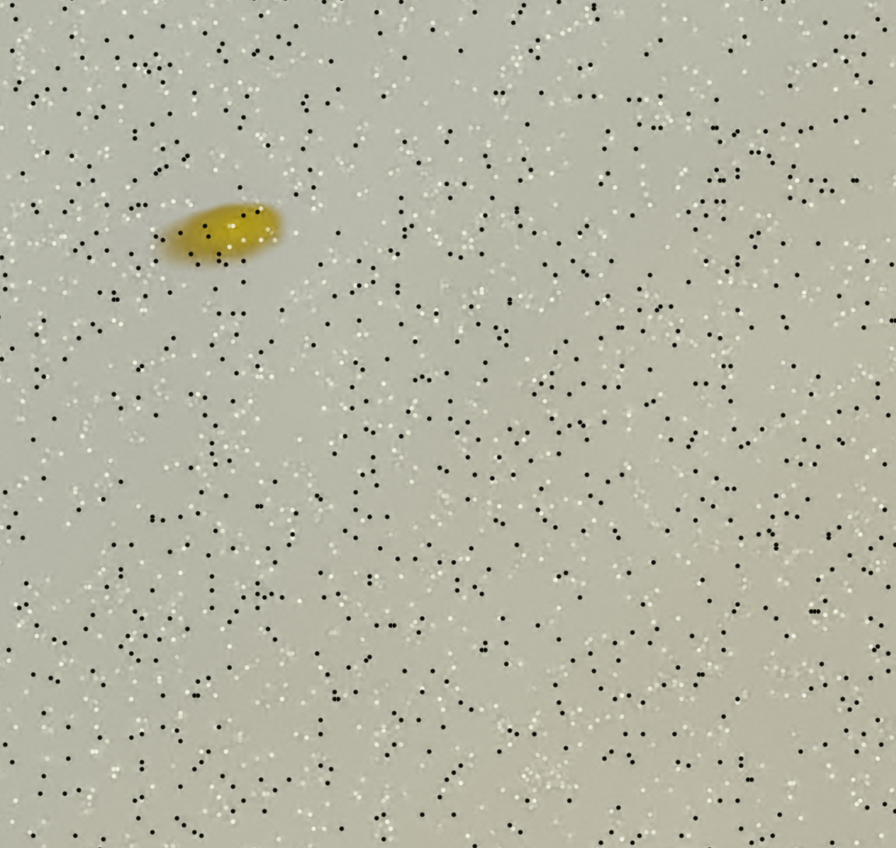
Reproduce this texture procedurally as a Shadertoy shader.

```glsl
// Pale grey-green plaster with fine black and white specks and one ochre stain.

const vec3 BASE = vec3(0.722, 0.722, 0.650);
const vec3 COOL_TINT = vec3(-0.006, 0.000, 0.018);
const vec3 WARM_TINT = vec3(0.008, -0.004, -0.006);
const vec3 BLACK = vec3(0.045, 0.045, 0.025);
const vec3 WHITE = vec3(0.95, 0.95, 0.88);
const vec3 STAIN_BROWN = vec3(0.56, 0.48, 0.22);
const vec3 STAIN_YELLOW = vec3(0.69, 0.60, 0.08);
const vec3 STAIN_HALO = vec3(0.70, 0.69, 0.67);

const float CELLS = 242.0;         // speck cells per canvas height
const float BLACK_SHARE = 0.013;
const float WHITE_SHARE = 0.019;
const float SPECK_CORE = 0.30;     // radii in cells
const float SPECK_EDGE = 0.95;
const float RIPPLE = 0.085;        // faint grain around the specks
const vec2 STAIN_CENTER = vec2(0.266, 0.7245);
const vec2 STAIN_RADII = vec2(0.069, 0.032);
const float STAIN_TILT = 0.20;

float hash(vec2 p) {
    vec3 q = fract(vec3(p.xyx) * vec3(0.1031, 0.1030, 0.0973));
    q += dot(q, q.yzx + 33.33);
    return fract((q.x + q.y) * q.z);
}

float noise(vec2 p) {
    vec2 i = floor(p), f = fract(p);
    f = f * f * (3.0 - 2.0 * f);
    float low = mix(hash(i), hash(i + vec2(1, 0)), f.x);
    float high = mix(hash(i + vec2(0, 1)), hash(i + vec2(1, 1)), f.x);
    return mix(low, high, f.y);
}

// Soft wall colour: cooler at the upper left, warmer at the lower right
vec3 wall(vec2 p) {
    float slope = smoothstep(-0.7, 0.8, p.x - p.y);
    vec3 color = BASE + mix(COOL_TINT, WARM_TINT, slope);
    return color + 0.016 * (noise(p * 5.0 + 7.0) - 0.5);
}

// Tilted ellipse, crisp at the upper right and diffuse at the lower left
vec3 addStain(vec3 color, vec2 p) {
    float c = cos(STAIN_TILT), s = sin(STAIN_TILT);
    vec2 d = p - STAIN_CENTER;
    vec2 q = vec2(c * d.x + s * d.y, c * d.y - s * d.x) / STAIN_RADII;
    float r = length(q) + 0.12 * (noise(p * 45.0) - 0.5);
    float softness = mix(0.42, 0.17, smoothstep(-0.8, 0.8, q.x + q.y));
    float body = 1.0 - smoothstep(1.0 - softness, 1.0 + softness, r);
    float glow = exp(-dot(q - vec2(0.25, 0.1), q - vec2(0.25, 0.1)) * 1.5);
    color = mix(color, STAIN_HALO, 0.5 * exp(-0.5 * r * r));
    return mix(color, mix(STAIN_BROWN, STAIN_YELLOW, glow), body * 0.95);
}

void mainImage(out vec4 fragColor, in vec2 fragCoord) {
    vec2 p = fragCoord / iResolution.y;
    vec2 grid = p * CELLS;
    vec2 cell = floor(grid);
    float black = 0.0, white = 0.0, nearby = 0.0;

    // Gather specks from the surrounding cells
    for (int y = -3; y <= 3; y++) {
        for (int x = -3; x <= 3; x++) {
            vec2 id = cell + vec2(x, y);
            float pick = hash(id + 19.0);
            if (pick > BLACK_SHARE + WHITE_SHARE) continue;
            float d = length(grid - id - 0.5);
            float dot_ = 1.0 - smoothstep(SPECK_CORE, SPECK_EDGE, d);
            if (pick < BLACK_SHARE) {
                black = max(black, dot_);
            } else {
                white = max(white, dot_ * mix(0.3, 1.0, hash(id + 71.0)));
            }
            nearby += exp(-0.22 * d * d);
        }
    }

    // Layer the wall, stain, grain and specks
    vec3 color = addStain(wall(p), p);
    float grain = noise(grid + 131.0) - 0.5;
    color += RIPPLE * grain * (0.12 + min(nearby, 1.2));
    color = mix(color, WHITE, white);
    color = mix(color, BLACK, black);
    fragColor = vec4(clamp(color, 0.0, 1.0), 1.0);
}
```
